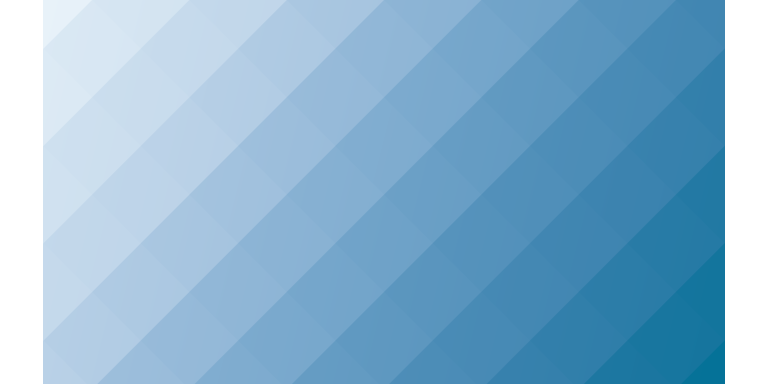
Write a WebGL 2 fragment shader that draws this background.

```glsl
#version 300 es
precision highp float;
// A white-bordered panel of diagonal checks fading from pale blue to deep teal.

uniform vec2 u_resolution;
out vec4 outColor;

// Lengths are in units of the canvas height
const float PANEL_HALF_WIDTH = 0.888;
const float CELL = 0.2534;          // spacing of the diagonal lines
const float CROSS_WEIGHT = 0.24;    // tone step across falling lines, rising lines step by 1
const vec2 DRIFT = vec2(0.12, 0.3); // share of smooth gradient in each direction
const float FIRST_TONE = -5.0;      // tone of the first ramp colour
const float TONE_SPACING = 1.5;     // tone distance between ramp colours
const vec3 BORDER = vec3(1.0);

const int RAMP_SIZE = 9;
const vec3 RAMP[RAMP_SIZE] = vec3[RAMP_SIZE](
    vec3(0.912, 0.950, 0.978),
    vec3(0.820, 0.887, 0.942),
    vec3(0.732, 0.823, 0.908),
    vec3(0.590, 0.730, 0.851),
    vec3(0.459, 0.651, 0.796),
    vec3(0.333, 0.573, 0.735),
    vec3(0.235, 0.514, 0.687),
    vec3(0.110, 0.465, 0.630),
    vec3(0.000, 0.444, 0.588));

// Floor with softened steps at the whole numbers
vec2 softFloor(vec2 v, float softness) {
    vec2 nearest = floor(v + 0.5);
    return nearest - 1.0 + smoothstep(-softness, softness, v - nearest);
}

// Blend between neighbouring ramp colours
vec3 rampColor(float tone) {
    float position = clamp((tone - FIRST_TONE) / TONE_SPACING, 0.0, float(RAMP_SIZE - 1));
    int index = min(int(position), RAMP_SIZE - 2);
    return mix(RAMP[index], RAMP[index + 1], position - float(index));
}

void main() {
    float pixel = 1.0 / u_resolution.y;
    // Origin at the middle of the top edge
    vec2 p = (gl_FragCoord.xy - vec2(0.5, 1.0) * u_resolution) * pixel;

    // Diagonal lattice: x counts rising lines, y counts falling lines
    vec2 lattice = vec2(p.x - p.y, p.x + p.y) / CELL;
    vec2 steps = softFloor(lattice, pixel / CELL);
    vec2 tones = mix(steps, lattice - 0.5, DRIFT);
    vec3 color = rampColor(tones.x + CROSS_WEIGHT * tones.y);

    // Border on the left and right
    float outside = abs(p.x) - PANEL_HALF_WIDTH;
    color = mix(color, BORDER, smoothstep(-0.5 * pixel, 0.5 * pixel, outside));

    outColor = vec4(color, 1.0);
}
```
